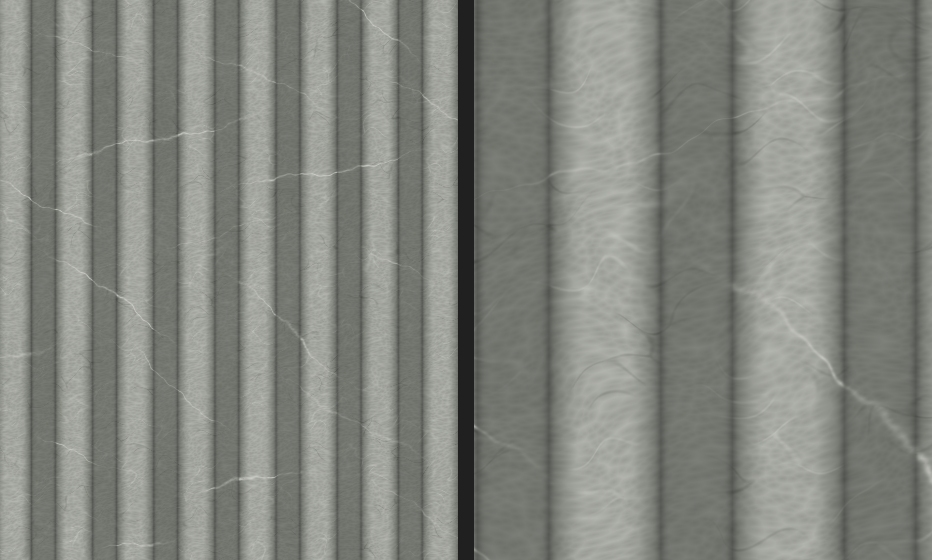
Left, the full canvas; right, a detail of the centre.
Write a WebGL 1 fragment shader that draws this texture.

```glsl
precision highp float;
// Fluted grey marble: seven and a half vertical periods, each a broad rounded
// pale rib and a narrow flat dark groove split by soft seams. Cellular noise
// gives the grain and hairlines; sine-warped strokes make the long pale veins.
uniform vec2 u_resolution;

float hash(float n) {
  return fract(sin(n * 12.9898 + 4.1) * 43758.547);
}

vec2 hash2(vec2 p) {
  vec2 k = vec2(dot(p, vec2(127.1, 311.7)), dot(p, vec2(269.5, 183.3)));
  return fract(sin(k) * 43758.547);
}

// Distances to the nearest and second nearest cell points
vec2 cells(vec2 p) {
  vec2 base = floor(p), f = p - base, near = vec2(8.0);
  for (int j = -1; j <= 1; j++) {
    for (int i = -1; i <= 1; i++) {
      vec2 g = vec2(float(i), float(j));
      float d = length(g + hash2(base + g) - f);
      near = d < near.x ? vec2(d, near.x) : vec2(near.x, min(near.y, d));
    }
  }
  return near;
}

// Layered sines for irregular bends
float wobble(float x, float seed) {
  return sin(x * 21.0 + seed) + 0.5 * sin(x * 57.0 + seed * 2.3)
       + 0.22 * sin(x * 139.0 + seed * 3.7) + 0.12 * sin(x * 310.0 + seed);
}

// Tapered veins, spread by the golden ratio and leaning one of two ways
float veins(vec2 p, float aspect, float pixel) {
  float sum = 0.0;
  for (int i = 0; i < 18; i++) {
    float n = float(i);
    vec2 center = vec2(fract(n * 0.618 + 0.3) * aspect, (n + 0.5) / 18.0);
    float angle = hash(n) < 0.5 ? 0.12 + 0.16 * hash(n + 31.0)
                                : -0.35 - 0.5 * hash(n + 47.0);
    float c = cos(angle), s = sin(angle);
    vec2 q = p - center;
    q = vec2(c * q.x + s * q.y, c * q.y - s * q.x);
    float reach = mix(0.07, 0.24, hash(n + 71.0));
    float along = q.x / reach;
    float off = abs(q.y + 0.006 * wobble(q.x, n * 5.3));
    float width = max(mix(0.0007, 0.0021, hash(n + 93.0))
                * (1.0 + 0.5 * sin(q.x * 43.0 + n)), pixel * 0.6);
    float taper = 1.0 - smoothstep(0.25, 1.0, abs(along));
    float stroke = exp(-off * off / (width * width)) + 0.16 * exp(-off / 0.006);
    sum += taper * stroke * mix(0.3, 1.0, hash(n + 17.0));
  }
  return min(sum, 1.0);
}

void main() {
  vec2 uv = gl_FragCoord.xy / u_resolution;
  float aspect = 0.816;
  vec2 p = uv * vec2(aspect, 1.0);

  // Rib and groove profile; edge is positive inside the rib
  float phase = fract(uv.x * 7.49 + 0.095);
  float edge = min(phase, 0.61 - phase);
  edge = phase > 0.805 ? phase - 1.0 : edge;
  float rib = smoothstep(-0.01, 0.02, edge);
  float dome = smoothstep(-0.02, 0.2, edge);
  vec3 groove = vec3(0.452, 0.462, 0.437);
  vec3 crown = vec3(0.645, 0.652, 0.628);
  vec3 color = mix(groove, crown, dome);
  color *= 1.0 - 0.16 * exp(-abs(edge) / 0.025);
  color *= 1.0 - 0.1 * exp(-edge * edge / 0.0006);

  // Slanted, horizontally stretched grain and broad clouding
  vec2 w = p + 0.004 * vec2(sin(p.y * 61.0 + 3.0 * sin(p.x * 37.0)),
                            sin(p.x * 47.0 + 2.0 * sin(p.y * 29.0)));
  w.y -= 0.15 * w.x;
  float fine = cells(w * vec2(125.0, 260.0)).x - 0.45;
  float coarse = cells(w * vec2(45.0, 105.0) + 7.0).x - 0.45;
  float cloud = sin(p.x * 11.0 + 2.0 * sin(p.y * 7.0))
              * sin(p.y * 13.0 + 1.5 * sin(p.x * 9.0));
  float grain = 0.075 * fine + 0.05 * coarse;
  color += grain * mix(0.55, 1.0, dome) + 0.008 * cloud;

  // Broken hairlines, some pale and some dark
  vec2 h = w + 0.006 * vec2(sin(w.y * 150.0), sin(w.x * 120.0));
  vec2 cell = cells(h * vec2(17.0, 38.0) + 19.0);
  float crack = 1.0 - smoothstep(0.0, 0.09, cell.y - cell.x);
  float patches = sin(p.x * 43.0 + 2.0 * sin(p.y * 31.0))
                + sin(p.y * 53.0 + 2.0 * sin(p.x * 27.0));
  color += crack * mix(0.5, 1.0, rib)
         * (0.05 * smoothstep(0.4, 1.6, patches)
          - 0.055 * smoothstep(0.5, 1.6, -patches));

  // Long veins, dimmer in the grooves
  float vein = veins(p, aspect, 1.0 / u_resolution.y);
  vein *= mix(0.4, 0.85, rib) * (0.9 + 0.6 * fine);
  color = mix(color, vec3(0.79, 0.80, 0.77), clamp(vein, 0.0, 1.0));

  gl_FragColor = vec4(color, 1.0);
}
```
